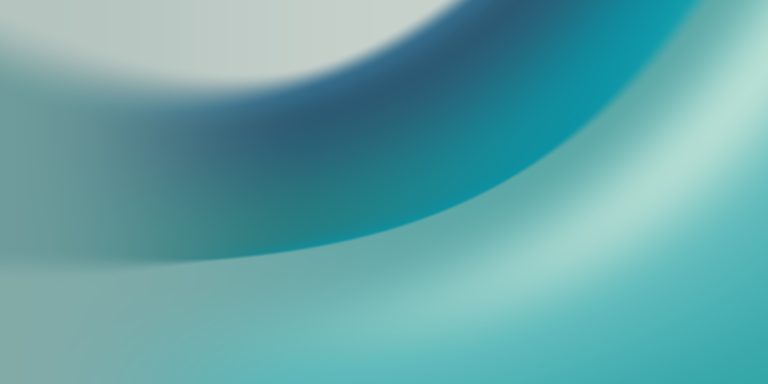
Write a Shadertoy shader that draws this background.

```glsl
#define UPPER_LOW vec2(0.45, 0.728)
#define UPPER_BEND vec2(0.40, 0.10)
#define LOWER_LOW vec2(0.10, 0.307)
#define LOWER_BEND vec2(0.0664, 0.0564)
#define RIDGE_DEPTH 0.22
#define RIDGE_WIDTH 0.12
#define RIM_WIDTH 0.022

const vec3 MIST      = vec3(0.71, 0.77, 0.75);
const vec3 MIST_LIT  = vec3(0.78, 0.82, 0.80);
const vec3 HAZE      = vec3(0.43, 0.61, 0.61);
const vec3 SLATE     = vec3(0.17, 0.35, 0.45);
const vec3 HALO_BLUE = vec3(0.24, 0.49, 0.62);
const vec3 TEAL      = vec3(0.16, 0.48, 0.49);
const vec3 TEAL_LIT  = vec3(0.05, 0.57, 0.64);
const vec3 RIM       = vec3(0.03, 0.58, 0.65);
const vec3 SAGE      = vec3(0.51, 0.67, 0.66);
const vec3 SHADE     = vec3(0.34, 0.65, 0.65);
const vec3 AQUA      = vec3(0.33, 0.71, 0.72);
const vec3 DEEP_AQUA = vec3(0.20, 0.65, 0.66);
const vec3 GLOW      = vec3(0.71, 0.87, 0.83);

// Height of a bowl-shaped curve in x, slope in y
vec2 bowl(float x, vec2 low, vec2 bend) {
    float d = x - low.x;
    float d2 = d * d;
    return vec2(low.y + d2 * (bend.x + bend.y * d2),
                2.0 * d * (bend.x + 2.0 * bend.y * d2));
}

// Approximate signed distance, positive above the curve
float above(float y, vec2 curve) {
    return (y - curve.x) / sqrt(1.0 + curve.y * curve.y);
}

float bell(float v) {
    return exp(-v * v);
}

vec3 mistColor(vec2 p) {
    return mix(MIST, MIST_LIT, smoothstep(0.1, 1.1, p.x));
}

vec3 bandColor(float x, float across, float upperDist, float lowerDist) {
    vec3 teal = mix(TEAL, TEAL_LIT, smoothstep(0.6, 1.65, x));
    vec3 col = mix(teal, SLATE, smoothstep(0.1, 0.85, across));
    col = mix(col, HALO_BLUE, 0.55 * bell(upperDist / 0.045));
    col = mix(col, HAZE, 1.0 - smoothstep(0.0, 0.85, x));
    float rim = exp(-max(lowerDist, 0.0) / RIM_WIDTH);
    col = mix(col, RIM, 0.85 * rim * smoothstep(0.4, 0.9, x));
    // The rim opens into a wider glow at the upper right
    float flare = exp(-max(lowerDist, 0.0) / 0.06) * smoothstep(1.45, 1.9, x);
    return mix(col, vec3(0.12, 0.67, 0.71), 0.8 * flare);
}

vec3 lowerColor(float x, float depth) {
    vec3 shade = mix(SAGE, SHADE, smoothstep(0.0, 1.5, x));
    vec3 aqua = mix(SAGE, AQUA, smoothstep(0.0, 0.9, x));
    vec3 col = mix(shade, aqua, smoothstep(0.03, 0.35, depth));
    col = mix(col, DEEP_AQUA, smoothstep(0.4, 0.65, depth));
    float ridge = bell((depth - RIDGE_DEPTH) / RIDGE_WIDTH);
    return mix(col, GLOW, ridge * smoothstep(0.3, 2.0, x));
}

void mainImage(out vec4 fragColor, in vec2 fragCoord) {
    vec2 p = fragCoord / iResolution.y;
    float pixel = 1.0 / iResolution.y;

    vec2 upper = bowl(p.x, UPPER_LOW, UPPER_BEND);
    vec2 lower = bowl(p.x, LOWER_LOW, LOWER_BEND);
    float upperDist = above(p.y, upper);
    float lowerDist = above(p.y, lower);
    float across = (p.y - lower.x) / (upper.x - lower.x);

    // Both edges blur toward the left, the lower one also at the far right
    float upperBlur = mix(0.10, 0.028, smoothstep(0.0, 0.9, p.x));
    float lowerBlur = mix(0.045, 0.003, smoothstep(0.1, 0.6, p.x))
                    + 0.022 * smoothstep(1.3, 1.8, p.x) + pixel;

    vec3 band = bandColor(p.x, across, upperDist, lowerDist);
    vec3 col = mix(lowerColor(p.x, -lowerDist), band,
                   smoothstep(-lowerBlur, lowerBlur, lowerDist));
    col = mix(col, mistColor(p),
              smoothstep(-0.5 * upperBlur, 1.6 * upperBlur, upperDist));

    fragColor = vec4(col, 1.0);
}
```
